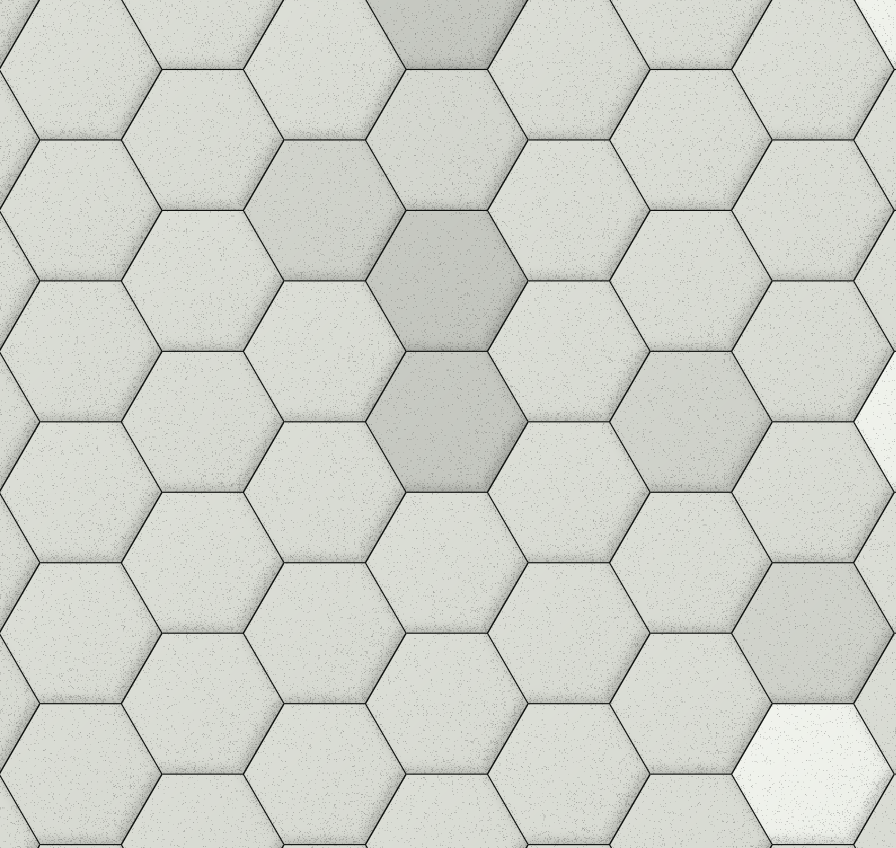
Give the GLSL for this pattern, as a WebGL 2 fragment shader.

```glsl
#version 300 es
precision highp float;

#define ROWS 6.017               // tiles per canvas height
#define ORIGIN vec2(0.572, 0.524) // centre of tile (0, 0), in tile heights
#define JOINT 0.0041             // half width of the joint
#define GRAIN 125.0              // speck cells per tile height
#define SPECKS 0.055             // speck density on the open face
#define EDGE_SPECKS 0.42         // speck density in the shaded rim
#define SPECK_SHADE 0.27         // darkening of the strongest speck
#define RIM_SHADE 0.15           // darkening of the shaded rim
#define STONE vec3(0.850, 0.860, 0.830)
#define PALE vec3(0.935, 0.945, 0.920)
#define INK vec3(0.06, 0.07, 0.06)

uniform vec2 u_resolution;
out vec4 outColor;

const float COLUMN_STEP = 0.8660254;

float hash(vec2 p) {
  vec3 v = fract(vec3(p.xyx) * 0.1031);
  v += dot(v, v.yzx + 33.33);
  return fract((v.x + v.y) * v.z);
}

// Distance from the centre in a flat-topped hexagon; 0.5 on its border
float hexRadius(vec2 p) {
  p = abs(p);
  return max(p.y, COLUMN_STEP * p.x + 0.5 * p.y);
}

// Nearest tile: local position in xy, column and row in zw
vec4 hexTile(vec2 p) {
  vec4 tile = vec4(9.0);
  p -= ORIGIN;
  float first = floor(p.x / COLUMN_STEP);
  for (int i = 0; i < 2; i++) {
    float column = first + float(i);
    float shift = -0.5 * mod(column, 2.0);
    float row = floor(p.y - shift + 0.5);
    vec2 local = p - vec2(column * COLUMN_STEP, row + shift);
    if (dot(local, local) < dot(tile.xy, tile.xy)) tile = vec4(local, column, row);
  }
  return tile;
}

// Face colour: a dark run, a sparse diagonal of grey tiles, pale accents
vec3 tileColor(vec2 id) {
  float column = id.x, row = id.y;
  bool fifth = mod(row, 5.0) < 0.5;
  float dark = column == 3.0 && row > 2.5 ? (fifth ? 0.025 : 0.09) : 0.0;
  bool diagonal = abs(mod(2.0 * column + row, 5.0) - 3.0) < 0.5;
  bool inBand = column > 0.5 && abs(column + 2.0 * row - 9.5) < 2.0;
  if (diagonal && inBand) dark = 0.043;
  bool pale = column == 6.0 + min(row, 1.0) && mod(row, 3.0) < 0.5;
  float vary = 0.008 * (hash(id + 17.0) - 0.5);
  return (pale ? PALE : STONE) * (1.0 - dark) + vary;
}

// Cellular specks: one jittered dot in some of the grid cells
float specks(vec2 p, float density, float pixel) {
  vec2 cell = floor(p * GRAIN);
  vec2 jitter = vec2(hash(cell + 31.0), hash(cell + 71.0)) - 0.5;
  float d = length(fract(p * GRAIN) - 0.5 - 0.3 * jitter);
  float dotMask = clamp((0.48 - d) / (pixel * GRAIN) + 0.5, 0.0, 1.0);
  float strength = mix(0.4, 1.0, hash(cell + 113.0));
  return dotMask * strength * step(hash(cell), density);
}

// Pixel coverage of a line of given half width at distance d
float lineCoverage(float d, float halfWidth, float pixel) {
  vec2 sides = vec2(halfWidth, -halfWidth) - d;
  sides = clamp(sides / pixel + 0.5, 0.0, 1.0);
  return sides.x - sides.y;
}

void main() {
  vec2 p = gl_FragCoord.xy / u_resolution.y * ROWS;
  float pixel = ROWS / u_resolution.y;
  vec4 tile = hexTile(p);
  vec2 local = tile.xy;

  // Face lit from the upper left, with a soft rim at the lower right
  float rim = smoothstep(0.35, 0.575, hexRadius(local + vec2(0.05, -0.05)));
  vec3 color = tileColor(tile.zw);
  color += 0.010 * (local.y - local.x);
  color *= 1.0 - RIM_SHADE * pow(rim, 4.0);

  // Grain, denser along the rim and toward the lower right
  float lean = smoothstep(0.0, 0.6, local.x - local.y);
  float density = mix(SPECKS + 0.06 * lean, EDGE_SPECKS, rim * rim * rim);
  color *= 1.0 - SPECK_SHADE * specks(p, density, pixel);

  // Joints, heavier on the rising diagonals
  vec2 a = abs(local);
  bool rising = COLUMN_STEP * a.x > 0.5 * a.y && local.x * local.y < 0.0;
  float width = JOINT * (rising ? 1.25 : 1.0);
  color = mix(color, INK, lineCoverage(0.5 - hexRadius(local), width, pixel));

  outColor = vec4(clamp(color, 0.0, 1.0), 1.0);
}
```
